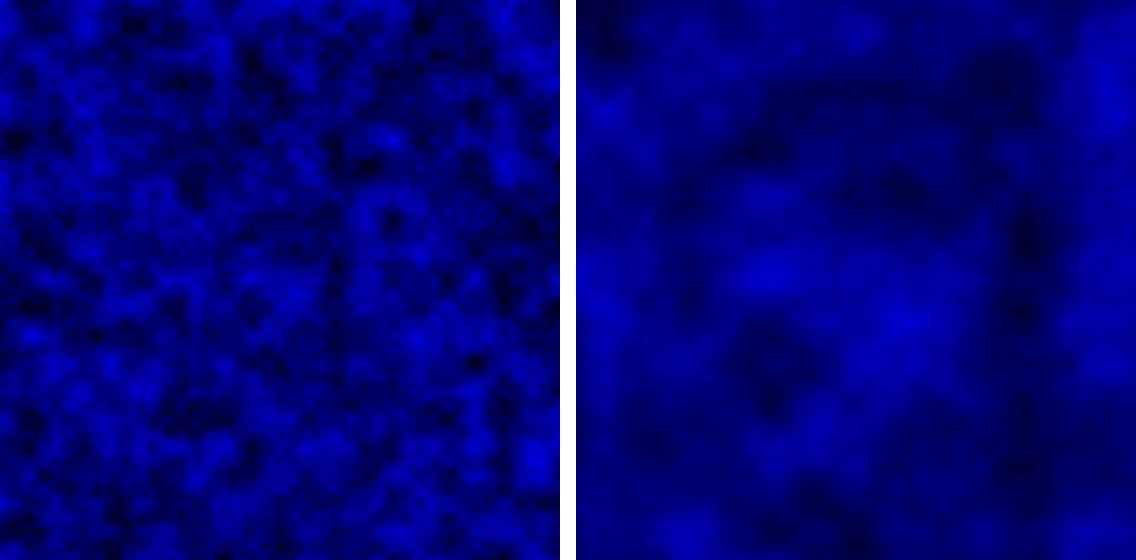
Left, the full canvas; right, a detail of the centre.
A WebGL 2 fragment shader for this texture:

```glsl
#version 300 es
precision highp float;

// Soft blue clouds on black: fractal value noise, summed over octaves
// that double in frequency and halve in strength, drives the brightness
// of a single pure blue.

uniform vec2 u_resolution;
out vec4 fragColor;

const float CLOUD_CELLS = 20.0;   // coarsest noise cells across the canvas
const int OCTAVES = 5;
const float LACUNARITY = 2.0;
const float GAIN = 0.5;
const vec2 OCTAVE_SHIFT = vec2(37.0, 17.0);
const vec3 CLOUD_BLUE = vec3(0.0, 0.0, 1.0);

float hash(vec2 cell) {
    return fract(sin(dot(cell, vec2(127.1, 311.7))) * 43758.5453);
}

// Random lattice values blended with a smooth cubic
float valueNoise(vec2 p) {
    vec2 cell = floor(p);
    vec2 f = fract(p);
    vec2 blend = f * f * (3.0 - 2.0 * f);
    float bottom = mix(hash(cell), hash(cell + vec2(1.0, 0.0)), blend.x);
    float top = mix(hash(cell + vec2(0.0, 1.0)), hash(cell + vec2(1.0)), blend.x);
    return mix(bottom, top, blend.y);
}

// Sum of octaves, from broad blotches to fine mottling
float fractalNoise(vec2 p, float gain) {
    float sum = 0.0;
    float amplitude = 0.5;
    for (int i = 0; i < OCTAVES; i++) {
        sum += amplitude * valueNoise(p);
        p = p * LACUNARITY + OCTAVE_SHIFT;
        amplitude *= gain;
    }
    return sum;
}

void main() {
    vec2 uv = gl_FragCoord.xy / min(u_resolution.x, u_resolution.y);
    float brightness = fractalNoise(uv * CLOUD_CELLS + OCTAVE_SHIFT, GAIN);
    fragColor = vec4(CLOUD_BLUE * brightness, 1.0);
}
```
